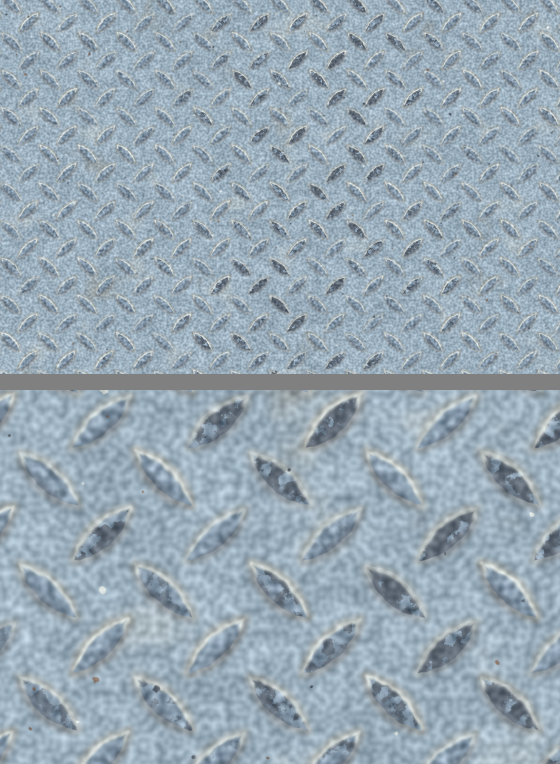
Top, the full canvas; bottom, a detail of the centre.
Reproduce this texture procedurally as a WebGL 2 fragment shader.

```glsl
#version 300 es
precision highp float;
uniform vec2 u_resolution;
out vec4 outColor;

// Layout, in canvas heights
const vec2 PITCH = vec2(0.1027, 0.10035);
const vec2 ORIGIN = vec2(0.0290, 0.0859);
const vec2 STAGGER = vec2(0.0470, 0.0508);
const float SKEW = 0.004;
const float HALF_LENGTH = 0.0345;
const float HALF_WIDTH = 0.0105;
const float TILT = 0.745;
const float JITTER = 0.0016;
const float RIM = 0.0021;
const float HALO = 0.0052;

// Surface
const float GRAIN_SCALE = 150.0;
const float GRAIN = 0.17;
const float MOTTLE = 0.075;
const float WEAR_CENTER = 0.86;
const float WEAR_SPREAD = 0.30;
const float SPECK_CELL = 0.055;
const float SPECK_CHANCE = 0.28;

const vec3 PLATE = vec3(0.61, 0.69, 0.75);
const vec3 PALE = vec3(0.69, 0.73, 0.74);
const vec3 DUST = vec3(0.65, 0.655, 0.63);
const vec3 STUD = vec3(0.52, 0.60, 0.67);
const vec3 SHADOW = vec3(0.42, 0.46, 0.51);
const vec3 GRIME = vec3(0.32, 0.35, 0.39);
const vec3 GLINT = vec3(0.85, 0.87, 0.85);
const vec3 RUST = vec3(0.50, 0.40, 0.34);

vec2 hash2(vec2 p) {
    vec3 a = fract(p.xyx * vec3(0.1031, 0.1030, 0.0973));
    a += dot(a, a.yzx + 33.33);
    return fract((a.xx + a.yz) * a.zy);
}

float gradientDot(vec2 cell, vec2 offset) {
    float angle = 6.2832 * hash2(cell).x;
    return dot(vec2(cos(angle), sin(angle)), offset);
}

float gradientNoise(vec2 p) {
    vec2 i = floor(p), f = p - i;
    vec2 w = f * f * f * (f * (f * 6.0 - 15.0) + 10.0);
    vec2 e = vec2(1.0, 0.0);
    return mix(mix(gradientDot(i, f), gradientDot(i + e, f - e), w.x),
               mix(gradientDot(i + e.yx, f - e.yx), gradientDot(i + 1.0, f - 1.0), w.x), w.y);
}

float fbm(vec2 p) {
    float sum = 0.0, amplitude = 0.6;
    for (int i = 0; i < 4; i++) {
        sum += amplitude * gradientNoise(p);
        p = mat2(1.6, 1.2, -1.2, 1.6) * p + 17.3;
        amplitude *= 0.55;
    }
    return sum;
}

// Pointed lens: long axis on y, tips at +-halfLength
float lensDistance(vec2 p, float halfWidth, float halfLength) {
    p = abs(p);
    float d = 0.5 * (halfLength * halfLength - halfWidth * halfWidth) / halfWidth;
    return (p.y - halfLength) * d > p.x * halfLength
        ? length(p - vec2(0.0, halfLength))
        : length(p + vec2(d, 0.0)) - d - halfWidth;
}

// One lattice of raised studs; lean is +1 or -1
vec3 addStuds(vec3 color, vec2 p, vec2 origin, float lean, float pixel) {
    vec2 q = p - origin;
    vec2 id = floor(q / PITCH + 0.5);
    vec2 rnd = hash2(id + 40.0 + 23.0 * lean);
    q -= id * PITCH + (rnd - 0.5) * JITTER;
    float angle = TILT + 0.08 * (rnd.y - 0.5);
    vec2 axis = vec2(lean * cos(angle), sin(angle));
    vec2 up = vec2(-lean * axis.y, abs(axis.x));
    vec2 local = vec2(dot(q, up), dot(q, axis));
    float dist = lensDistance(local, HALF_WIDTH * mix(0.94, 1.06, rnd.x), HALF_LENGTH);
    dist += 0.0016 * gradientNoise(p * 110.0);
    float side = local.x / HALF_WIDTH;
    float along = local.y / HALF_LENGTH;

    // Dusty halo, with a soft shade below
    float halo = exp(-pow(max(dist, 0.0) / HALO, 2.0));
    color = mix(color, DUST, halo * mix(0.45, 0.85, rnd.y));
    color = mix(color, SHADOW, 0.5 * halo * smoothstep(0.3, -1.2, side));

    // Body and worn patches
    float region = exp(-pow((p.x - WEAR_CENTER) / WEAR_SPREAD, 2.0));
    float wear = rnd.x * mix(0.35, 1.0, region);
    float patches = smoothstep(0.12, 0.32, fbm(p * 75.0) + 0.5 * wear - 0.06);
    vec3 body = STUD + 0.04 * side + 0.22 * gradientNoise(p * 120.0);
    body = mix(body, GRIME, 0.8 * patches * smoothstep(0.1, 0.6, wear));
    body = mix(body, SHADOW, 0.75 * smoothstep(-0.25, -0.95, side));
    color = mix(color, body, smoothstep(pixel, -pixel, dist));

    // Lit upper rim and upper tip
    float rim = exp(-pow((dist + 0.4 * RIM) / RIM, 2.0));
    float lit = max(smoothstep(-0.1, 0.5, side), smoothstep(0.55, 0.9, along));
    return mix(color, GLINT, rim * lit * mix(0.6, 0.95, rnd.y));
}

vec3 addSpecks(vec3 color, vec2 p, float pixel) {
    vec2 cell = floor(p / SPECK_CELL);
    vec2 place = hash2(cell + 91.0), kind = hash2(cell + 207.0);
    float radius = mix(0.001, 0.0036, kind.y * kind.y);
    float dist = length(p - (cell + mix(vec2(0.1), vec2(0.9), place)) * SPECK_CELL);
    dist += 0.0015 * gradientNoise(p * 300.0) - radius;
    vec3 tint = kind.x < 0.4 * SPECK_CHANCE ? GRIME : kind.x < 0.7 * SPECK_CHANCE ? RUST : GLINT;
    return mix(color, tint, 0.85 * step(kind.x, SPECK_CHANCE) * smoothstep(pixel, -pixel, dist));
}

void main() {
    vec2 p = gl_FragCoord.xy / u_resolution.y;
    float pixel = 1.0 / u_resolution.y;
    p.x -= SKEW * (p.y - 0.5);

    // Mottled plate with pale scuffs and stains
    vec3 color = PLATE + MOTTLE * fbm(p * 9.0) + 0.11 * fbm(p * 38.0);
    color = mix(color, PALE + 0.04, 0.6 * smoothstep(0.12, 0.45, fbm(p * 7.0 + 31.0)));
    color = mix(color, DUST - 0.08, 0.5 * smoothstep(0.22, 0.5, fbm(p * 6.0 + 74.0)));

    color = addStuds(color, p, ORIGIN, -1.0, pixel);
    color = addStuds(color, p, ORIGIN + STAGGER, 1.0, pixel);
    color = addSpecks(color, p, pixel);
    color += GRAIN * gradientNoise(p * GRAIN_SCALE) + 0.5 * GRAIN * gradientNoise(p * GRAIN_SCALE * 0.53);
    outColor = vec4(clamp(color, 0.0, 1.0), 1.0);
}
```
